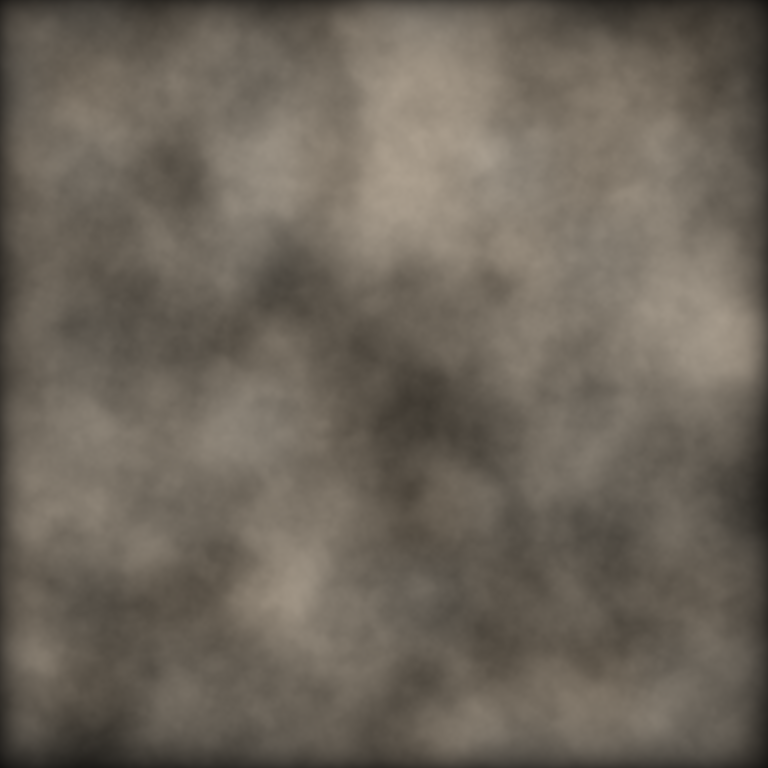
Give the GLSL for this texture, as a WebGL 2 fragment shader.

```glsl
#version 300 es
precision highp float;
// Soft, cloudy stone in warm grey-brown, shaded dark along its borders.
// Six octaves of value noise give the blotches and the faint fine grain;
// an exponential falloff from each side darkens the rim.

uniform vec2 u_resolution;
out vec4 fragColor;

// Integer hash of a lattice point, 0 to 1
float hash(ivec2 cell) {
    uvec2 q = uvec2(cell) * uvec2(1597334U, 3812015U);
    uint h = (q.x ^ q.y) * 1597334U;
    h = (h ^ (h >> 15)) * 2246822U;
    h ^= h >> 13;
    h *= 3266489U;
    h ^= h >> 16;
    return float(h & 65535U) / 65535.0;
}

// Value noise with quintic blending
float valueNoise(vec2 p) {
    ivec2 cell = ivec2(floor(p));
    vec2 f = fract(p);
    vec2 w = f * f * f * (f * (f * 6.0 - 15.0) + 10.0);
    float low = mix(hash(cell), hash(cell + ivec2(1, 0)), w.x);
    float high = mix(hash(cell + ivec2(0, 1)), hash(cell + ivec2(1, 1)), w.x);
    return mix(low, high, w.y);
}

// Layered noise, centred on zero
float clouds(vec2 p) {
    float sum = 0.0;
    float amplitude = 0.5;
    mat2 turnAndDouble = mat2(1.92, 0.56, -0.56, 1.92);
    for (int octave = 0; octave < 6; octave++) {
        sum += amplitude * (valueNoise(p) - 0.5);
        p = turnAndDouble * p + vec2(37.3, 61.7);
        amplitude *= 0.5;
    }
    return sum;
}

// Brightness kept near a pair of opposite sides
float rim(float x) {
    float distanceToSide = min(x, 1.0 - x);
    return 1.0 - 0.55 * exp(-distanceToSide / 0.027);
}

void main() {
    vec2 uv = gl_FragCoord.xy / u_resolution;

    // Stone tone, from dark to light
    float tone = 0.68 + 1.85 * clouds(uv * 5.2 + vec2(13.0, 29.0));
    vec3 stone = mix(vec3(0.24, 0.22, 0.19), vec3(0.60, 0.56, 0.505), tone);

    // Slight drift between warm and cool
    float warmth = valueNoise(uv * 9.0 + vec2(71.0, 5.0)) - 0.5;
    stone += 0.012 * warmth * vec3(1.0, 0.0, -1.0);

    fragColor = vec4(stone * rim(uv.x) * rim(uv.y), 1.0);
}
```
